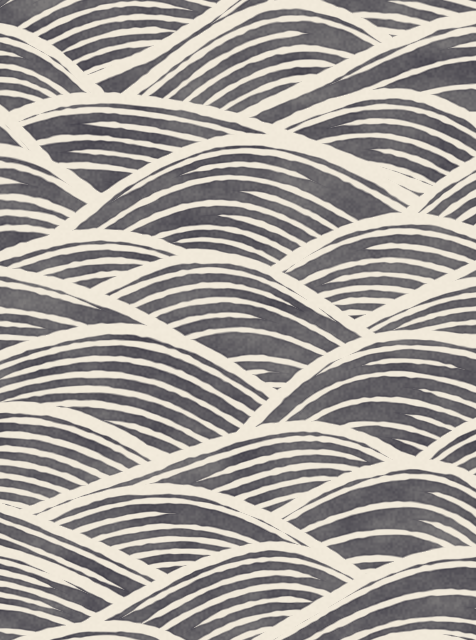
Give the GLSL for this pattern, as a WebGL 2 fragment shader.

```glsl
#version 300 es
precision highp float;
// Block-printed waves: rows of overlapping humps, painted from back to front.
// Each hump has a pale carved rim and tapering cuts that fan out below its crest.
// One signed distance to the nearest cut drives the ink edge and its dark rim.

uniform vec2 u_resolution;
out vec4 outColor;

const vec3 PAPER = vec3(0.945, 0.915, 0.855);
const vec3 INK_LIGHT = vec3(0.485, 0.475, 0.475);
const vec3 INK_DARK = vec3(0.265, 0.255, 0.29);
const int ROWS = 14;
const int COLUMNS = 4;
const float ROW_GAP = 0.105;
const float COLUMN_GAP = 0.40;
const float RIM = 0.016;
const float CUT_PERIOD = 0.023;
const float CUT_RADIUS = 0.0043;

struct Hump {
    vec2 peak;
    float halfWidth;
    float height;
    float skew;
    float fanSide;
};

float hash(vec2 p) {
    vec3 q = fract(vec3(p.xyx) * 0.1031);
    q += dot(q, q.yzx + 33.33);
    return fract((q.x + q.y) * q.z);
}

float noise(vec2 p) {
    vec2 i = floor(p), f = fract(p);
    f = f * f * (3.0 - 2.0 * f);
    float low = mix(hash(i), hash(i + vec2(1, 0)), f.x);
    float high = mix(hash(i + vec2(0, 1)), hash(i + vec2(1, 1)), f.x);
    return mix(low, high, f.y);
}

float fbm(vec2 p) {
    return 0.5 * noise(p) + 0.3 * noise(p * 2.1 + 7.0) + 0.2 * noise(p * 4.3 + 19.0);
}

Hump makeHump(float row, float column) {
    vec2 seed = vec2(row + 3.0, column + 11.0);
    float shift = 0.5 * mod(row, 2.0) + 0.35 * (hash(seed) - 0.5);
    Hump h;
    h.peak = vec2((column + shift) * COLUMN_GAP,
                  1.2 - row * ROW_GAP + 0.07 * (hash(seed + 31.0) - 0.5));
    h.halfWidth = mix(0.20, 0.29, hash(seed + 57.0));
    h.height = mix(0.09, 0.145, hash(seed + 83.0));
    h.skew = 0.7 * (hash(seed + 109.0) - 0.5);
    h.fanSide = hash(seed + 137.0) < 0.35 ? -1.0 : 1.0;
    return h;
}

// Position along the hump: 0 at the peak, about +-1 at the feet
float along(float x, Hump h) {
    float u = (x - h.peak.x) / h.halfWidth;
    return u / (1.0 + h.skew * u / sqrt(1.0 + u * u));
}

// Vertical depth below the crest
float depthBelow(vec2 p, Hump h) {
    float t = along(p.x, h);
    return h.peak.y - h.height * t * t / (1.0 + 0.2 * t * t) - p.y;
}

// Counts cuts downward; they crowd together toward the fan side
float cutField(vec2 p, Hump h) {
    float spread = mix(1.3, 0.62, smoothstep(-1.2, 1.3, along(p.x, h) * h.fanSide));
    return (depthBelow(p, h) - RIM) / (CUT_PERIOD * spread);
}

// Distance to the closest cut; alternate cuts stop short with pointed ends
float cutDistance(vec2 p, Hump h, float wobble) {
    const float STEP = 0.001;
    float s = cutField(p, h);
    vec2 slope = vec2(cutField(p + vec2(STEP, 0), h), cutField(p + vec2(0, STEP), h)) - s;
    float period = STEP / length(slope);
    float id = floor(s);
    vec2 seed = vec2(id + 40.0, floor(h.peak.x * 900.0) + 2000.0);
    float r1 = hash(seed), r2 = hash(seed + 23.0);
    bool isShort = mod(id, 2.0) > 0.5;
    float start = isShort ? mix(-1.8, -0.5, r1) : mix(-2.6, -1.1, r1);
    float finish = isShort ? mix(0.05, 0.95, r2) : mix(0.9, 1.9, r2);
    float t = along(p.x, h) * h.fanSide;
    float taper = smoothstep(start, start + 0.4, t) * (1.0 - smoothstep(finish - 0.4, finish, t));
    float radius = min(CUT_RADIUS, 0.3 * period) * (0.75 + 0.5 * wobble);
    return abs(fract(s) - 0.5) * period - mix(-0.006, radius, taper);
}

// Signed distance to carved paper, positive inside the ink
float inkDistance(vec2 p, float soft) {
    float wobble = noise(p * 22.0);
    float dist = 1.0;
    for (int row = 0; row < ROWS; row++) {
        for (int k = 0; k < COLUMNS; k++) {
            int column = row % 3 == 0 ? COLUMNS - 2 - k : k - 1;
            Hump h = makeHump(float(row), float(column));
            float depth = depthBelow(p, h);
            if (depth < -0.06) continue;
            float rise = (depthBelow(p + vec2(0.001, 0), h) - depth) / 0.001;
            float edge = depth / sqrt(1.0 + rise * rise);
            if (depth < 0.0) dist = min(dist, -edge - soft);
            else dist = min(edge - RIM * (0.8 + 0.4 * wobble), cutDistance(p, h, wobble));
        }
    }
    return dist;
}

void main() {
    vec2 p = gl_FragCoord.xy / u_resolution.y;
    float soft = max(0.0017, 0.75 / u_resolution.y);

    // Hand-cut sway and ragged edges
    vec2 sway = vec2(noise(p * 3.5 + 5.0), noise(p * 3.5 + 41.0)) - 0.5;
    float dist = inkDistance(p + 0.035 * sway, soft);
    dist += 0.0022 * (noise(p * 95.0) - 0.5);

    // Mottled ink, darker where it pools beside a cut
    float grain = noise(p * 260.0) - 0.5;
    float pool = 1.0 - smoothstep(0.001, 0.0045, dist);
    float tone = 0.4 + 1.1 * (fbm(p * vec2(13.0, 19.0)) - 0.5) + 0.3 * grain + 0.2 * pool;
    vec3 ink = mix(INK_LIGHT, INK_DARK, clamp(tone, 0.0, 1.0));
    vec3 paper = PAPER + 0.015 * grain;
    outColor = vec4(mix(paper, ink, smoothstep(-soft, soft, dist)), 1.0);
}
```
